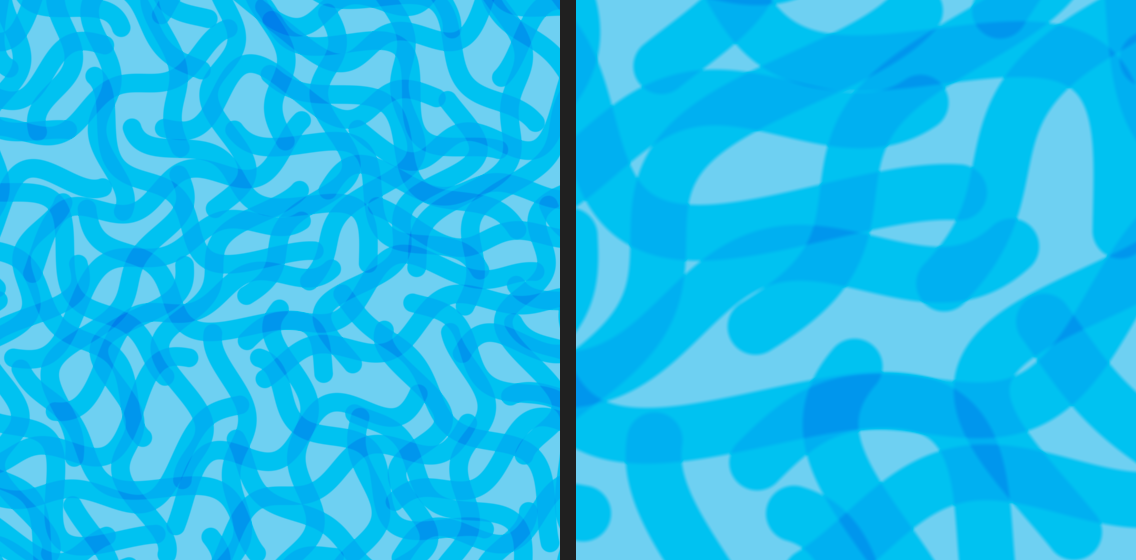
Left: the whole. Right: its middle third, enlarged.
A three.js fragment shader for this pattern:

```glsl
// Translucent wavy ribbons with round ends, crossing on a pale blue ground.
// Three families of broken, swaying rows are laid at different angles; the
// number of ribbons over each point chooses the depth of the blue.

#define FAMILIES 3
#define RADIUS 0.0166      // half the ribbon width
#define SOFTNESS 0.0017    // half the width of the smoothed edge
#define SPACING 0.096      // distance between rows of a family
#define PIECE 0.62         // row length holding one ribbon
#define FIRST_ANGLE -0.75
#define ANGLE_STEP 1.06
#define WIGGLE 0.030       // height of the short waves
#define SWAY 0.050         // height of the long waves
#define SEED 17.0

varying vec2 vUv;

const vec3 GROUND = vec3(0.43, 0.815, 0.95);
const vec3 ONE    = vec3(0.00, 0.76, 0.945);
const vec3 TWO    = vec3(0.00, 0.69, 0.945);
const vec3 THREE_ = vec3(0.00, 0.59, 0.93);
const vec3 FOUR   = vec3(0.00, 0.50, 0.92);

// Four random values from a cell, without sine
vec4 hash4(vec3 cell) {
  vec4 p = fract((cell.xyzx + SEED) * vec4(0.1031, 0.1030, 0.0973, 0.1099));
  p += dot(p, p.wzxy + 33.33);
  return fract((p.xxyz + p.yzzw) * p.zywx);
}

// Height and slope of a ribbon's centre line at position t along its row
vec2 centreLine(float t, float row, float family, vec4 rnd) {
  vec3 freq = vec3(24.0 + 2.0 * family, 13.5 - family, 5.0 + family);
  vec3 phase = vec3(0.8, 0.55, 0.25) * row
             + vec3(1.7, 1.7, 0.0) * rnd.xyx
             + vec3(2.1, 4.0, 1.3) * family;
  vec3 height = vec3(WIGGLE * (0.6 + 0.8 * rnd.z), WIGGLE, SWAY);
  vec3 angle = freq * t + phase;
  float shift = (row + 0.4 * (rnd.w - 0.5)) * SPACING;
  return vec2(shift + dot(height, sin(angle)),
              dot(height * freq, cos(angle)));
}

// Distance from p to the ribbon of one row that shares its stretch of row
float ribbonDistance(vec2 p, float row, float family) {
  float offset = PIECE * hash4(vec3(row, 71.0, family)).x;
  float piece = floor((p.x + offset) / PIECE);
  vec4 rnd = hash4(vec3(row, piece, family));

  // Ends are inset by more than the radius, so pieces never collide
  float start = piece * PIECE - offset;
  float first = start + 0.019 + 0.06 * rnd.y;
  float last = start + PIECE - 0.019 - 0.06 * rnd.z;

  // Slide along the curve to the nearest point
  float t = clamp(p.x, first, last);
  vec2 line = centreLine(t, row, family, rnd);
  for (int i = 0; i < 4; i++) {
    float pull = (t - p.x) + (line.x - p.y) * line.y;
    t = clamp(t - pull / (1.0 + line.y * line.y), first, last);
    line = centreLine(t, row, family, rnd);
  }
  return length(p - vec2(t, line.x));
}

// Number of ribbons over a point, with smooth edges
float countRibbons(vec2 uv) {
  float count = 0.0;
  for (int f = 0; f < FAMILIES; f++) {
    float family = float(f);
    float angle = FIRST_ANGLE + ANGLE_STEP * family;
    float c = cos(angle);
    float s = sin(angle);
    vec2 q = uv - 0.5;
    vec2 p = vec2(c * q.x + s * q.y, c * q.y - s * q.x);
    float nearest = floor(p.y / SPACING + 0.5);
    for (int k = -2; k <= 2; k++) {
      float d = ribbonDistance(p, nearest + float(k), family);
      count += 1.0 - smoothstep(RADIUS - SOFTNESS, RADIUS + SOFTNESS, d);
    }
  }
  return count;
}

void main() {
  float count = countRibbons(vUv);

  // Each further layer deepens the blue
  vec3 color = mix(GROUND, ONE, clamp(count, 0.0, 1.0));
  color = mix(color, TWO, clamp(count - 1.0, 0.0, 1.0));
  color = mix(color, THREE_, clamp(count - 2.0, 0.0, 1.0));
  color = mix(color, FOUR, clamp(count - 3.0, 0.0, 1.0));
  gl_FragColor = vec4(color, 1.0);
}
```
